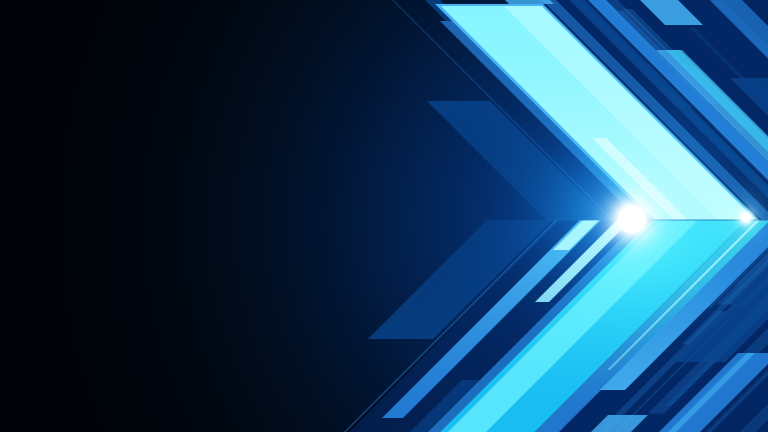
A WebGL 1 fragment shader for this background:

```glsl
precision highp float;
uniform vec2 u_resolution;

#define HEIGHT 432.0
#define AXIS 212.0
#define FLARE vec2(632.0, 213.0)
#define TIP vec2(746.0, 214.0)
#define INK vec3(0.0, 0.012, 0.03)
#define NAVY vec3(0.012, 0.15, 0.39)
#define DEEP vec3(0.03, 0.27, 0.56)
#define BLUE vec3(0.14, 0.50, 0.85)
#define SKY vec3(0.27, 0.70, 0.96)
#define CYAN vec3(0.22, 0.87, 0.98)
#define ICE vec3(0.68, 0.98, 1.0)
#define STREAKS 18

float hash(float n) {
  return fract(sin(n * 12.9898) * 43758.5453);
}

// Antialiased step, one output pixel wide
float edge(float at, float x) {
  return clamp((x - at) * u_resolution.y / HEIGHT + 0.5, 0.0, 1.0);
}

float span(vec2 range, float x) {
  return edge(range.x, x) * (1.0 - edge(range.y, x));
}

// Slanted bar: q.x is the chevron offset, q.y the distance from the axis
void bar(inout vec3 c, vec2 q, vec2 across, vec2 along, vec3 tint, float alpha) {
  c = mix(c, tint, alpha * span(across, q.x) * span(along, q.y));
}

vec3 screen(vec3 c, vec3 light) {
  return 1.0 - (1.0 - c) * (1.0 - clamp(light, 0.0, 1.0));
}

// Thin random bars behind and right of the chevron
void streaks(inout vec3 c, vec2 q, float seed) {
  for (int i = 0; i < STREAKS; i++) {
    float n = float(i) + seed;
    float start = 775.0 + 195.0 * hash(n);
    float width = 2.0 + 15.0 * hash(n + 31.7);
    float reach = 50.0 + 190.0 * hash(n + 73.1);
    vec3 tint = mix(DEEP, BLUE, hash(n + 11.3));
    bar(c, q, vec2(start, start + width), vec2(reach - 120.0, reach), tint, 0.32);
  }
}

void upperHalf(inout vec3 c, vec2 q) {
  // Dim bars on the left
  bar(c, q, vec2(546, 609), vec2(0, 119), DEEP, 0.55 + 0.002 * q.y);
  bar(c, q, vec2(612, 613.5), vec2(0, 240), BLUE, 0.35);
  bar(c, q, vec2(639, 652), vec2(0, 199), BLUE, 0.75);
  bar(c, q, vec2(645, 660), vec2(199, 240), DEEP, 0.8);
  // Dark backing and outer bars
  bar(c, q, vec2(757, 1200), vec2(0, 240), NAVY, 1.0);
  streaks(c, q, 3.0);
  bar(c, q, vec2(762, 776), vec2(0, 240), BLUE, 0.55);
  bar(c, q, vec2(790, 803), vec2(0, 240), DEEP, 0.8);
  bar(c, q, vec2(808, 826), vec2(0, 240), BLUE, 0.95);
  bar(c, q, vec2(826, 852), vec2(0, 170), SKY, 0.75);
  bar(c, q, vec2(836, 850), vec2(0, 170), CYAN, 0.45);
  bar(c, q, vec2(860, 898), vec2(195, 240), SKY, 0.85);
  bar(c, q, vec2(872, 925), vec2(0, 142), DEEP, 0.75);
  bar(c, q, vec2(930, 962), vec2(100, 240), BLUE, 0.65);
  // Bright main arm
  vec3 arm = mix(vec3(0.53, 0.96, 1.0), ICE, smoothstep(216.0, 0.0, q.y));
  bar(c, q, vec2(725, 770), vec2(216, 240), SKY, 0.8);
  bar(c, q, vec2(651, 759), vec2(0, 216), SKY, 1.0);
  bar(c, q, vec2(655, 756), vec2(0, 214), arm, 1.0);
  bar(c, q, vec2(718, 755), vec2(0, 214), vec3(0.8, 1.0, 1.0), 0.45);
  bar(c, q, vec2(674, 688), vec2(0, 82), vec3(0.9, 1.0, 1.0), 0.65);
}

void lowerHalf(inout vec3 c, vec2 q) {
  float fade = smoothstep(0.0, 200.0, q.y);
  // Dim block and light rails on the left
  bar(c, q, vec2(487, 552), vec2(0, 119), DEEP, 0.55 + 0.002 * q.y);
  bar(c, q, vec2(556, 557.5), vec2(0, 240), BLUE, 0.6);
  bar(c, q, vec2(562, 652), vec2(0, 240), NAVY, 0.6);
  bar(c, q, vec2(622, 640), vec2(160, 240), DEEP, 0.6);
  bar(c, q, vec2(580, 601), vec2(0, 198), mix(SKY, BLUE, fade), 0.95);
  bar(c, q, vec2(583, 599), vec2(0, 30), ICE, 0.9);
  bar(c, q, vec2(617, 631), vec2(0, 82), mix(ICE, SKY, fade), 0.95);
  // Dark backing and outer bars
  bar(c, q, vec2(745, 1200), vec2(0, 240), NAVY, 1.0);
  streaks(c, q, 57.0);
  bar(c, q, vec2(817, 867), vec2(0, 142), DEEP, 0.75);
  bar(c, q, vec2(803, 843), vec2(195, 240), SKY, 0.8);
  bar(c, q, vec2(871, 912), vec2(133, 240), BLUE, 0.9);
  bar(c, q, vec2(880, 888), vec2(133, 240), SKY, 0.6);
  // Cyan main arm
  bar(c, q, vec2(640, 652), vec2(0, 240), BLUE, 0.8);
  bar(c, q, vec2(652, 747), vec2(0, 240), mix(CYAN, vec3(0.1, 0.74, 0.95), fade), 1.0);
  bar(c, q, vec2(660, 698), vec2(0, 240), vec3(0.42, 0.95, 1.0), 0.75);
  bar(c, q, vec2(747, 771), vec2(0, 240), mix(CYAN, BLUE, fade), 0.9);
  bar(c, q, vec2(770, 795), vec2(0, 170), mix(BLUE, SKY, fade), 0.95);
  bar(c, q, vec2(757, 760), vec2(0, 150), ICE, 0.85 - 0.5 * fade);
}

void main() {
  vec2 p = gl_FragCoord.xy * HEIGHT / u_resolution.y;
  float d = p.y - AXIS;
  vec2 q = vec2(p.x + abs(d), abs(d));

  // Radial backdrop
  float r = length(p - vec2(600.0, AXIS)) / 280.0;
  vec3 c = mix(INK, vec3(0.015, 0.20, 0.48), exp(-r * r));

  // Each half has its own bars, joined at a fine seam
  vec3 top = c;
  vec3 bottom = c;
  upperHalf(top, q);
  lowerHalf(bottom, q);
  c = mix(bottom, top, edge(0.0, d));
  c = mix(c, DEEP, 0.5 * span(vec2(-0.8, 0.8), d) * edge(545.0, p.x));

  // Lights at the inner corner and the tip
  float f = length(p - FLARE);
  float t = length(p - TIP);
  c = screen(c, vec3(0.04, 0.34, 0.75) * exp(-f * f / 6400.0));
  c = screen(c, vec3(0.45, 0.8, 1.0) * exp(-f / 24.0));
  c = screen(c, vec3(1.5) * exp(-f * f / 420.0));
  c = screen(c, vec3(0.3, 0.65, 0.85) * exp(-t / 12.0));
  c = screen(c, vec3(1.3) * exp(-t * t / 50.0));
  gl_FragColor = vec4(c, 1.0);
}
```
